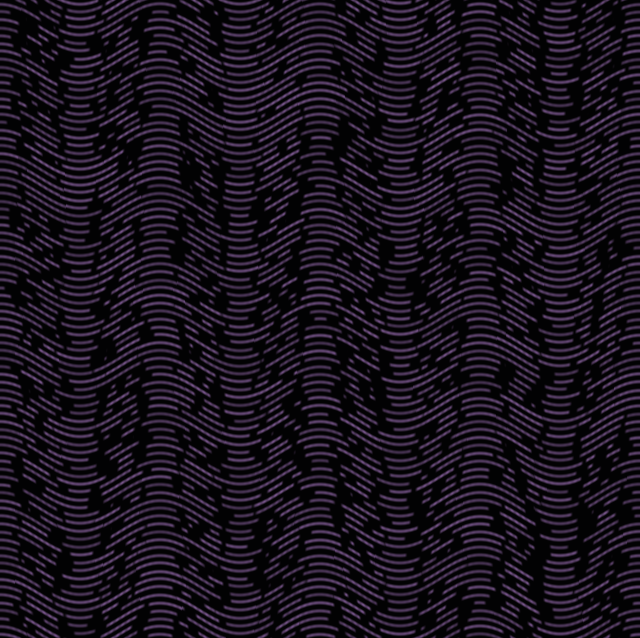
Give the GLSL for this pattern, as a WebGL 1 fragment shader.

```glsl
precision highp float;
// Dark weave of fine violet wavy lines, broken into dashes along vertical columns.
uniform vec2 u_resolution;

const float TAU = 6.2831853;
const float WAVES = 4.0;            // wave periods across
const float ROWS = 81.0;            // lines from bottom to top
const float AMPLITUDE = 0.0245;     // wave height, in canvas heights
const float DASHES = 4.0;           // dash columns per wave
const float LINE_REACH = 0.37;      // soft half width of a line, in rows
const float GAP_MAX = 0.21;         // widest half gap, in dash lengths
const float GAP_SOFT = 0.09;        // softness of dash ends
const float GAP_JITTER = 0.36;      // sideways wander of gaps
const float ROW_JITTER = 0.14;      // vertical wander of dashes
const float SLOPE_BREAKS = 0.55;    // share of sloping dashes split in two
const float BEAD_DEPTH = 0.16;      // brightness ripple on slopes
const float BEADS = 7.0;            // ripples per dash
const vec3 GROUND = vec3(0.008, 0.007, 0.010);
const vec3 THREAD = vec3(0.400, 0.285, 0.465);

float hash(vec2 p) {
  return fract(sin(dot(p, vec2(127.1, 311.7))) * 43758.5453);
}

float noise(vec2 p) {
  vec2 cell = floor(p);
  vec2 f = fract(p);
  f = f * f * (3.0 - 2.0 * f);
  float low = mix(hash(cell), hash(cell + vec2(1.0, 0.0)), f.x);
  float high = mix(hash(cell + vec2(0.0, 1.0)), hash(cell + vec2(1.0, 1.0)), f.x);
  return mix(low, high, f.y);
}

// Wandering centre of the gap at a column edge.
float gapCentre(float edge, float row) {
  return edge + (hash(vec2(edge, row)) - 0.5) * GAP_JITTER;
}

// Half width of a gap; neighbouring rows share wear, so gaps cluster.
float gapWidth(float edge, float row) {
  float wear = noise(vec2(edge * 7.0, row * 0.38));
  float chance = 0.6 * wear + 0.4 * hash(vec2(row + 17.0, edge));
  return GAP_MAX * smoothstep(0.22, 0.85, chance) - GAP_SOFT * 0.5;
}

// One where thread is present, zero inside a gap.
float outsideGap(float distanceToCentre, float halfWidth) {
  float present = smoothstep(halfWidth, halfWidth + GAP_SOFT, abs(distanceToCentre));
  return mix(1.0, present, smoothstep(-GAP_SOFT * 0.5, 0.0, halfWidth));
}

void main() {
  vec2 uv = gl_FragCoord.xy / u_resolution;

  // Bend the rows into waves.
  float phase = TAU * WAVES * uv.x;
  float v = (uv.y - AMPLITUDE * cos(phase)) * ROWS;
  float row = floor(v);
  float slope = abs(sin(phase));

  // Split each row into dashes at the column edges.
  float along = uv.x * WAVES * DASHES + 0.5;
  float edge = floor(along + 0.5);
  float centre = gapCentre(edge, row);
  float thread = outsideGap(along - centre, gapWidth(edge, row));
  float dash = edge - step(along, centre);
  vec2 id = vec2(dash, row);

  // Break some sloping dashes once more near their middle.
  float middle = dash + 0.5 + (hash(id + 5.3) - 0.5) * 0.5;
  float split = step(hash(id + 9.1), SLOPE_BREAKS) * mod(dash, 2.0);
  thread *= mix(1.0, outsideGap(along - middle, 0.05 + 0.08 * hash(id + 2.7)), split);

  // Soft line profile with a small offset for every dash.
  float offset = (hash(id + 31.0) - 0.5) * ROW_JITTER;
  float away = abs(v - row - 0.5 - offset);
  float line = 1.0 - smoothstep(0.0, LINE_REACH, away);

  // Brightness varies per dash, and ripples along the slopes.
  float shade = mix(0.64, 0.96, hash(id + 43.0)) + 0.08 * slope;
  float ripple = sin(TAU * (along * BEADS + hash(id + 3.9)));
  shade *= 1.0 + BEAD_DEPTH * slope * ripple;

  gl_FragColor = vec4(mix(GROUND, THREAD, line * thread * shade), 1.0);
}
```
